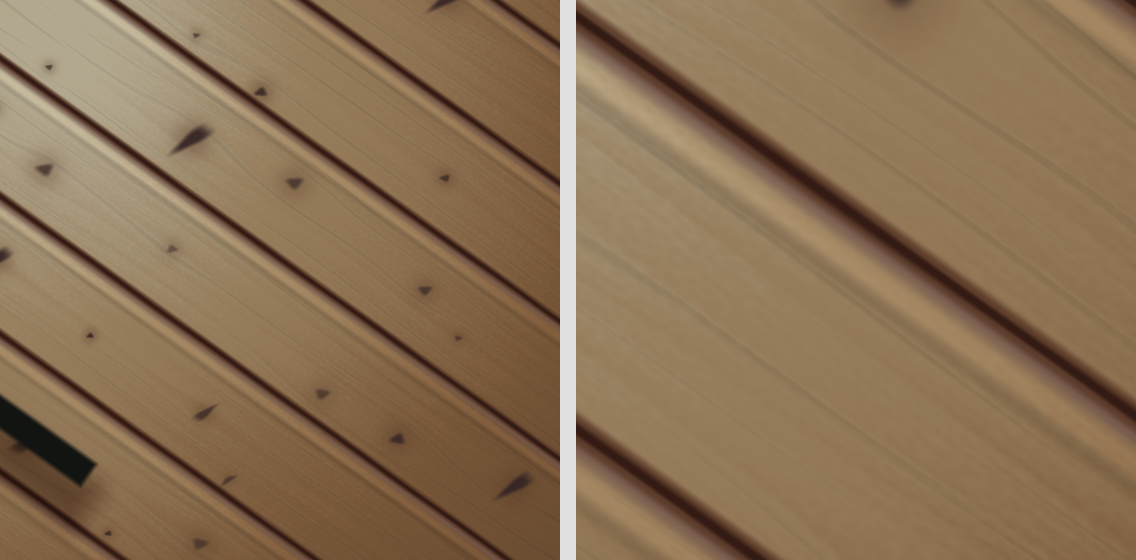
Left, the full canvas; right, a detail of the centre.
This texture is drawn by a Shadertoy shader. Its source:

```glsl
const vec2 ALONG = vec2(0.813, -0.582);   // plank direction
const float PITCH = 0.2;                  // plank width
const float PHASE = 0.1285;               // offset of the first seam
const float SEAM = 0.0045;                // half width of a seam
const float BEVEL = 0.033;                // rounded lip below a seam
const float KNOT_STEP = 0.19;
const float KNOT_CHANCE = 0.8;
const vec2 LIGHT_POS = vec2(0.08, 0.92);
const vec2 RAIL_POS = vec2(-0.085, 0.215); // in plank axes
const vec2 RAIL_HALF = vec2(0.125, 0.024);

const vec3 BROWN = vec3(0.47, 0.34, 0.22);
const vec3 TAN = vec3(0.58, 0.48, 0.35);
const vec3 CREAM = vec3(0.70, 0.66, 0.56);
const vec3 MAUVE = vec3(0.45, 0.34, 0.31);
const vec3 UMBER = vec3(0.34, 0.21, 0.14);
const vec3 SEAM_DARK = vec3(0.18, 0.09, 0.07);
const vec3 KNOT_DARK = vec3(0.20, 0.14, 0.14);
const vec3 RAIL_DARK = vec3(0.07, 0.08, 0.07);

vec3 hash3(vec2 p) {
    vec3 q = fract(p.xyx * vec3(0.1031, 0.1030, 0.0973));
    q += dot(q, q.yzx + 33.33);
    return fract((q.xxy + q.yzz) * q.zyx);
}

// Cellular distance to the nearest jittered point
float cellular(vec2 p) {
    vec2 cell = floor(p);
    float nearest = 1.5;
    for (int j = -1; j <= 1; j++)
    for (int i = -1; i <= 1; i++) {
        vec2 c = cell + vec2(i, j);
        nearest = min(nearest, length(c + hash3(c).xy - p));
    }
    return nearest;
}

float boxDistance(vec2 p, vec2 halfSize) {
    vec2 q = abs(p) - halfSize;
    return length(max(q, 0.0)) + min(max(q.x, q.y), 0.0);
}

// Returns knot core, stained halo, and sideways push on the grain
vec3 knots(vec2 p, float plank) {
    vec3 result = vec3(0.0);
    float column = floor(p.x / KNOT_STEP);
    for (int k = -1; k <= 1; k++) {
        vec2 cell = vec2(column + float(k), plank);
        vec3 place = hash3(cell + 17.0);
        vec3 kind = hash3(cell + 71.0);
        if (kind.x > KNOT_CHANCE) continue;
        vec2 centre = vec2((cell.x + 0.15 + 0.7 * place.x) * KNOT_STEP,
                           mix(0.22, 0.92, place.y) * PITCH);
        vec2 q = p - centre;
        float radius = mix(0.006, 0.015, place.z * place.z);
        float branch = step(0.82, kind.y);
        vec2 shape = vec2(q.x + 0.35 * q.y, q.y * mix(1.0, 0.35, branch));
        float angle = atan(shape.y, shape.x);
        float dist = length(shape) * (1.0 + 0.18 * sin(3.0 * angle + 6.3 * kind.z));
        float depth = mix(0.5, 1.0, kind.z);
        float core = depth * (1.0 - smoothstep(0.35, 1.15, dist / radius));
        float halo = depth * exp(-dot(q, q) / (radius * radius * 5.0));
        vec2 wide = q * vec2(0.3, 1.0) / (3.0 * radius);
        result.xy = max(result.xy, vec2(core, halo));
        result.z -= 0.75 * q.y * exp(-dot(wide, wide));
    }
    return result;
}

// Layered sines, stretched along the plank
float grain(vec2 p, float seed) {
    float sum = 0.0, amp = 0.5, freq = 190.0;
    for (int i = 0; i < 4; i++) {
        float drift = sin(p.x * (3.0 + 2.3 * float(i)) + seed * 9.0);
        sum += amp * sin(p.y * freq + 1.8 * drift + seed * 40.0);
        amp *= 0.7;
        freq *= 1.63;
    }
    return sum;
}

void mainImage(out vec4 fragColor, in vec2 fragCoord) {
    vec2 uv = fragCoord / iResolution.y;
    float pixel = 1.0 / iResolution.y;
    vec2 board = vec2(dot(uv, ALONG), dot(uv, vec2(-ALONG.y, ALONG.x)));

    // Plank layout
    float row = (board.y - PHASE) / PITCH;
    float plank = floor(row);
    float below = (1.0 - fract(row)) * PITCH; // distance under the upper seam
    float seamDist = min(below, PITCH - below);
    vec3 tone = hash3(vec2(plank, 5.0));

    // Wood under a light fading from the upper left
    vec3 knot = knots(vec2(board.x, below), plank);
    float fibre = grain(vec2(board.x, below + knot.z), tone.x);
    float speckle = cellular(board * vec2(110.0, 210.0)) - 0.5;
    float light = 1.04 - 0.98 * length(uv - LIGHT_POS) + 0.1 * (tone.y - 0.5);
    light += 0.03 * sin(board.x * 7.0 + tone.z * 6.0) + 0.045 * fibre + 0.06 * speckle;
    vec3 color = mix(BROWN, TAN, smoothstep(0.0, 0.5, light));
    color = mix(color, CREAM, smoothstep(0.45, 1.0, light));
    color *= 1.0 - 0.12 * smoothstep(0.15, -0.25, light);
    color *= 1.0 - 0.07 * smoothstep(0.55, 0.95, fibre);

    // Rounded lip: mauve shade, bright ridge, faint lower edge
    color = mix(color, MAUVE, 0.75 * (1.0 - smoothstep(0.009, 0.019, below)));
    float ridge = smoothstep(0.013, 0.023, below) * (1.0 - smoothstep(0.026, BEVEL, below));
    color *= 1.0 + 0.12 * ridge;
    color *= 1.0 - 0.09 * exp(-pow((below - BEVEL - 0.003) / 0.004, 2.0));

    // Knots
    color = mix(color, UMBER, 0.42 * knot.y);
    color = mix(color, KNOT_DARK, 0.92 * knot.x);

    // Seams with soft brown shoulders
    float wear = 1.0 + 0.2 * sin(board.x * 23.0 + tone.x * 6.0);
    color = mix(color, UMBER, 0.85 * (1.0 - smoothstep(SEAM, 0.011, seamDist)));
    color = mix(color, SEAM_DARK, 0.9 * (1.0 - smoothstep(0.001, SEAM * wear + pixel, seamDist)));

    // Dark rail and its shadow
    vec2 rail = board - RAIL_POS;
    float shade = 1.0 - smoothstep(-0.02, 0.065, boxDistance(rail - vec2(0.015, -0.05), RAIL_HALF));
    color *= 1.0 - shade * vec3(0.32, 0.40, 0.44);
    color = mix(color, RAIL_DARK, 1.0 - smoothstep(-0.005, 0.005 + pixel, boxDistance(rail, RAIL_HALF)));

    fragColor = vec4(clamp(color, 0.0, 1.0), 1.0);
}
```
